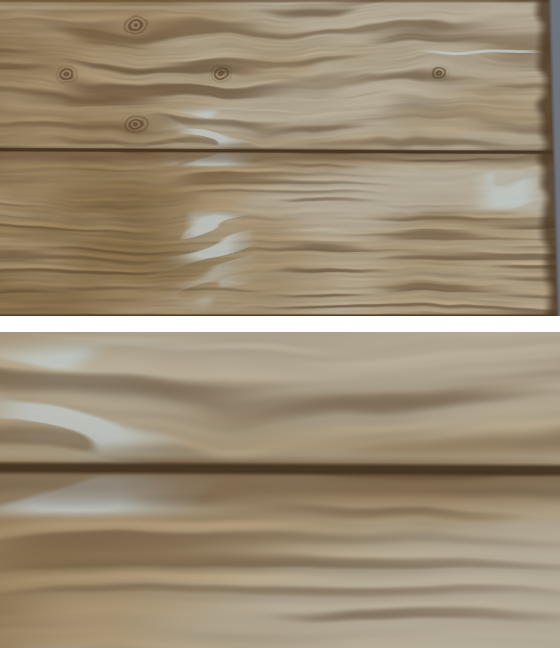
Top: the whole. Bottom: its middle third, enlarged.
Write a Shadertoy shader that draws this texture.

```glsl
// Two glossy embossed wood boards with knots, a dark joint and a grey metal trim
#define JOINT_Y 0.527
#define KNOTS 5
#define COARSE_GRAIN 42.0
#define FINE_GRAIN 76.0
#define GRAIN_DEPTH 0.62
#define GLOSS 0.85
#define TRIM_X 1.737

const vec3 GOLD  = vec3(0.52, 0.43, 0.29);
const vec3 TAN   = vec3(0.63, 0.55, 0.43);
const vec3 PALE  = vec3(0.69, 0.65, 0.57);
const vec3 DARK  = vec3(0.34, 0.25, 0.16);
const vec3 SHINE = vec3(0.75, 0.78, 0.77);
const vec3 METAL = vec3(0.42, 0.44, 0.48);

float hash(vec2 p) {
    return fract(sin(dot(p, vec2(127.1, 311.7))) * 43758.5453);
}

float noise(vec2 p) {
    vec2 i = floor(p), f = fract(p);
    f = f * f * (3.0 - 2.0 * f);
    return mix(mix(hash(i), hash(i + vec2(1, 0)), f.x),
               mix(hash(i + vec2(0, 1)), hash(i + vec2(1, 1)), f.x), f.y);
}

float fbm(vec2 p) {
    float sum = 0.0, amp = 0.5;
    for (int i = 0; i < 4; i++) {
        sum += amp * noise(p);
        p = p * 2.03 + 17.3;
        amp *= 0.5;
    }
    return sum;
}

// Soft box: 1 inside lo..hi, fading over the distance soft
float band(float x, float lo, float hi, float soft) {
    return smoothstep(lo - soft, lo + soft, x) * (1.0 - smoothstep(hi - soft, hi + soft, x));
}

// Knots lie on the upper board, wider apart toward the right
vec2 knotCentre(float i) {
    float x = 0.21 + 0.22 * min(i, 1.0) + 0.27 * pow(max(i - 2.0, 0.0), 1.83);
    return vec2(x, 0.765 + 0.18 * sin(2.1 * min(i, 3.0)));
}

void mainImage(out vec4 fragColor, in vec2 fragCoord) {
    vec2 p = fragCoord / iResolution.y;
    float px = 1.0 / iResolution.y;
    float jointY = JOINT_Y - 0.005 * p.x;
    float lower = 1.0 - smoothstep(-px, px, p.y - jointY);

    // Bend the grain with broad waves and spread it around the knots
    vec2 q = p + vec2(lower * 7.3, 0.0);
    q.y += mix(0.10, 0.055, lower) * (fbm(q * vec2(2.2, 4.0)) - 0.5);
    q.y += 0.009 * (noise(q * vec2(11.0, 9.0)) - 0.5);
    float knot = 0.0;
    for (int i = 0; i < KNOTS; i++) {
        float id = float(i);
        vec2 d = p - knotCentre(id);
        q.y -= 0.7 * d.y * exp(-dot(d * vec2(8.0, 15.0), d * vec2(8.0, 15.0)));
        float r = length(d * vec2(0.8, 1.0)) + 0.014 * (fbm(p * 32.0) - 0.5);
        float size = 0.022 + 0.012 * hash(vec2(id, 4.0));
        float rings = 0.55 + 0.45 * sin(r * 520.0);
        knot = max(knot, (1.0 - smoothstep(size * 0.4, size * 1.3, r)) * rings);
    }

    // Embossed lines: broad on the upper board, fine on the lower one
    float freq = mix(COARSE_GRAIN, FINE_GRAIN, lower);
    float ridge = noise(vec2(q.x * 3.0, q.y * freq));
    float lit = noise(vec2(q.x * 3.0, (q.y - 0.007) * freq));
    float fibre = noise(vec2(q.x * 7.0, q.y * 135.0));
    float patches = fbm(p * vec2(2.0, 6.0) + 9.0);
    float lines = smoothstep(0.52, 0.95, ridge) * mix(0.45, 1.0, patches * 1.4);

    // Wood tone: golden at the left and bottom, pale in the reflected light
    float pale = 0.18 + 0.6 * smoothstep(0.2, 1.15, p.x) + 0.35 * (p.y - 0.5);
    pale += 0.9 * (patches - 0.47);
    vec3 col = mix(GOLD, TAN, smoothstep(-0.05, 0.45, pale));
    col = mix(col, PALE, smoothstep(0.4, 0.95, pale));
    col *= 0.95 + 0.10 * fibre + 0.13 * (lit - ridge);

    // Wide sheen on the lower board with a crisp bottom edge
    float sheen = band(p.y + 0.012 * noise(p * 20.0), 0.335, 0.47, 0.009);
    sheen *= smoothstep(0.7, 1.35, p.x);
    col = mix(col, mix(PALE, SHINE, 0.25), 0.65 * sheen);

    col = mix(col, DARK, GRAIN_DEPTH * lines * (1.0 - 0.65 * sheen));
    col = mix(col, DARK, 0.8 * knot);

    // Broken white glints: one column at the left, one patch at the right
    float slant = mix(-0.10, 0.26, lower);
    float wet = noise(vec2(p.x * 8.0, (q.y - slant * p.x) * 47.0));
    float column = exp(-pow((p.x - 0.67) / 0.10, 2.0));
    float rows = band(p.y, 0.54, 0.65, 0.02) + band(p.y, 0.475, 0.515, 0.008)
               + band(p.y, 0.18, 0.325, 0.02) + 0.5 * band(p.y, 0.03, 0.18, 0.03);
    float glint = column * rows * (0.25 + smoothstep(0.46, 0.66, wet));
    float corner = band(p.x, 1.53, 1.69, 0.05) * band(p.y, 0.34, 0.465, 0.012);
    glint += corner * (0.4 + 0.6 * smoothstep(0.35, 0.6, wet));
    float crest = abs(p.y - 0.835 - 0.012 * (noise(p * vec2(9.0, 1.0)) - 0.5));
    glint += (1.0 - smoothstep(0.002, 0.007, crest)) * band(p.x, 1.36, 1.70, 0.06);
    col = mix(col, SHINE, GLOSS * clamp(glint, 0.0, 1.0));

    // Joint, rounded board edges and the dark bottom lip
    float gap = p.y - jointY;
    col = mix(col, DARK, 0.45 * band(gap, -0.035, 0.004, 0.014));
    col = mix(col, PALE, 0.35 * band(gap, 0.010, 0.018, 0.005));
    col = mix(col, DARK * 0.75, 0.9 * band(gap, -0.006, 0.005, 0.003));
    col = mix(col, PALE, 0.5 * band(p.y, 0.970, 0.982, 0.006));
    col = mix(col, DARK, 0.6 * smoothstep(0.988, 0.998, p.y));
    col = mix(DARK, col, smoothstep(0.002, 0.009, p.y));

    // Shadow beside the slightly tilted metal trim
    float trim = p.x - TRIM_X - 0.027 * (1.0 - p.y);
    float shade = smoothstep(-0.055, -0.012, trim + 0.03 * (noise(p * vec2(4.0, 24.0)) - 0.5));
    col = mix(col, DARK * 0.85, 0.8 * shade);
    vec3 metal = METAL * (0.82 + 0.22 * smoothstep(0.0, 0.012, trim));
    col = mix(col, metal, smoothstep(-px, px, trim));

    fragColor = vec4(clamp(col, 0.0, 1.0), 1.0);
}
```
